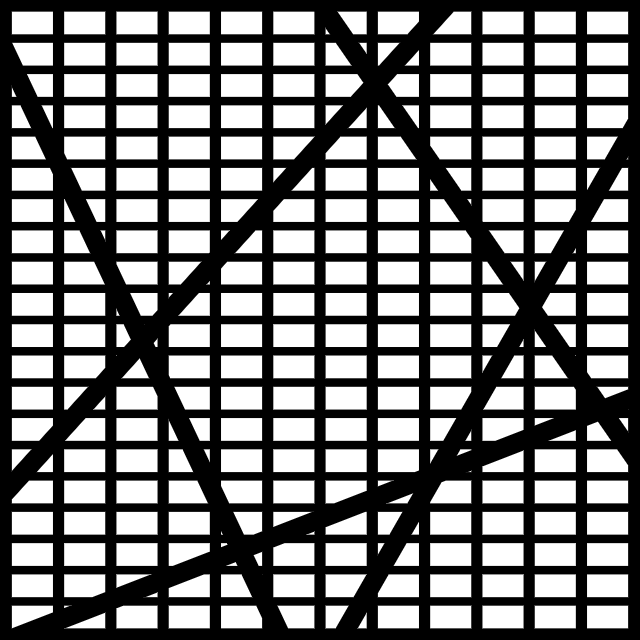
Give the GLSL for this pattern, as a three.js fragment shader.

```glsl
// Black lattice of 12 by 20 white panes, framed and crossed by five slanted bars.
varying vec2 vUv;

const vec3 INK = vec3(0.0);
const vec3 PANE = vec3(1.0);
const vec2 PITCH = vec2(0.0817, 0.04886);
const vec2 RULE_WIDTH = vec2(0.0175, 0.0133);
const float FRAME_WIDTH = 0.0182;
const float BAR_WIDTH = 0.03;

// Signed distance to evenly spaced rules, one of which passes through the center
float latticeDistance(vec2 p, vec2 pitch, vec2 width) {
  vec2 toRule = abs(fract((p - 0.5) / pitch + 0.5) - 0.5) * pitch;
  vec2 d = toRule - 0.5 * width;
  return min(d.x, d.y);
}

// Signed distance to a border along the canvas edges
float frameDistance(vec2 p, float width) {
  vec2 toEdge = 0.5 - abs(p - 0.5);
  return min(toEdge.x, toEdge.y) - width;
}

// Signed distance to an endless straight bar through points a and b
float barDistance(vec2 p, vec2 a, vec2 b, float width) {
  vec2 along = normalize(b - a);
  return abs(dot(p - a, vec2(-along.y, along.x))) - 0.5 * width;
}

// Ink coverage of a one-pixel-wide edge
float coverage(float d, float pixel) {
  return clamp(0.5 - d / pixel, 0.0, 1.0);
}

void main() {
  vec2 p = vUv;
  float near = FRAME_WIDTH;
  float far = 1.0 - FRAME_WIDTH;

  // Lattice and frame
  float d = latticeDistance(p, PITCH, RULE_WIDTH);
  d = min(d, frameDistance(p, FRAME_WIDTH));

  // Slanted bars, each running from one side of the frame to another
  d = min(d, barDistance(p, vec2(near, 0.8997), vec2(0.4336, near), BAR_WIDTH));
  d = min(d, barDistance(p, vec2(near, 0.2415), vec2(0.6888, far), BAR_WIDTH));
  d = min(d, barDistance(p, vec2(0.5091, far), vec2(far, 0.2988), BAR_WIDTH));
  d = min(d, barDistance(p, vec2(0.5417, near), vec2(far, 0.7852), BAR_WIDTH));
  d = min(d, barDistance(p, vec2(near, 0.002), vec2(far, 0.3757), BAR_WIDTH));

  gl_FragColor = vec4(mix(PANE, INK, coverage(d, fwidth(vUv.x))), 1.0);
}
```
